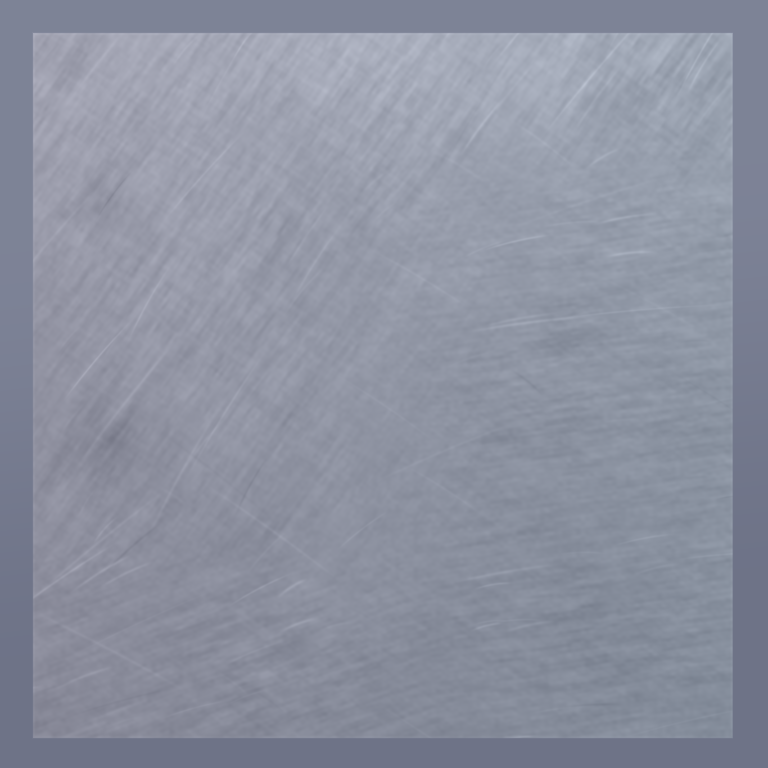
A Shadertoy shader for this texture:

```glsl
// Worn brushed steel panel with fine scratches, set in a plain blue-grey frame.

float hash(vec2 p) {
    vec3 q = fract(p.xyx * vec3(0.1031, 0.1030, 0.0973));
    q += dot(q, q.yzx + 33.33);
    return fract((q.x + q.y) * q.z);
}

float noise(vec2 p) {
    vec2 i = floor(p), f = fract(p);
    f = f * f * (3.0 - 2.0 * f);
    return mix(mix(hash(i), hash(i + vec2(1, 0)), f.x),
               mix(hash(i + vec2(0, 1)), hash(i + vec2(1, 1)), f.x), f.y);
}

// Soft cloudy noise centred on zero
float clouds(vec2 p) {
    float sum = 0.0, amp = 0.5;
    for (int i = 0; i < 4; i++) {
        sum += amp * (noise(p) - 0.5);
        p = mat2(1.6, 1.2, -1.2, 1.6) * p + 17.3;
        amp *= 0.55;
    }
    return sum;
}

// Streaks drawn out along one angle, in three widths
float brushed(vec2 p, float angle) {
    float c = cos(angle), s = sin(angle);
    vec2 q = vec2(c * p.x + s * p.y, c * p.y - s * p.x) + 4.0;
    q.y += 0.006 * noise(q * 7.0);
    return 0.45 * noise(q * vec2(11.0, 75.0))
         + 0.60 * noise(q * vec2(24.0, 160.0) + 31.0)
         + 0.45 * noise(q * vec2(60.0, 240.0) + 67.0) - 0.75;
}

// Local brushing direction: steep at left and top, nearly level at right
float grainAngle(vec2 p) {
    float level = smoothstep(0.35, 0.75, p.x) * (1.0 - smoothstep(0.68, 0.88, p.y));
    float low = 1.0 - smoothstep(0.18, 0.36, p.y);
    return mix(mix(0.95, 0.35, low), 0.13, level);
}

// Sum of thin tapered scratches, mostly bright
float scratches(vec2 p, float pixel) {
    float sum = 0.0;
    for (int i = 0; i < 130; i++) {
        float id = float(i);
        vec2 centre = vec2(hash(vec2(id, 1.7)), hash(vec2(id, 8.3)));
        float angle = grainAngle(centre) + 0.24 * (hash(vec2(id, 4.1)) - 0.5);
        if (hash(vec2(id, 6.9)) < 0.13) angle = -0.72 + 0.3 * hash(vec2(id, 2.2));
        float halfLength = mix(0.025, 0.13, pow(hash(vec2(id, 12.6)), 2.0));
        float width = mix(0.0009, 0.0019, hash(vec2(id, 15.4))) + 0.3 * pixel;
        vec2 dir = vec2(cos(angle), sin(angle)), d = p - centre;
        float along = dot(d, dir) / halfLength;
        float across = dot(d, vec2(-dir.y, dir.x)) + 0.003 * along * along;
        float taper = 1.0 - smoothstep(0.3, 1.0, abs(along));
        float strength = mix(0.25, 1.0, pow(hash(vec2(id, 19.8)), 2.0));
        if (hash(vec2(id, 23.5)) < 0.2) strength *= -0.7;
        sum += strength * taper * exp(-across * across / (width * width));
    }
    return sum;
}

float stain(vec2 p, vec2 centre, vec2 size) {
    vec2 d = (p - centre) / size;
    return exp(-dot(d, d));
}

void mainImage(out vec4 fragColor, in vec2 fragCoord) {
    vec2 uv = fragCoord / iResolution.xy;
    float pixel = 1.0 / min(iResolution.x, iResolution.y);

    // Frame, darker towards the lower right
    float frameShade = smoothstep(0.15, 0.75, uv.y + 0.12 * (0.5 - uv.x));
    vec3 frame = mix(vec3(0.430, 0.450, 0.530), vec3(0.490, 0.512, 0.590), frameShade);

    // Broad light and patches
    float tone = 0.523 + 0.06 * uv.y + 0.055 * uv.y * uv.y;
    tone += 0.055 * clouds(uv * 4.0 + 3.0);
    tone += 0.028 * stain(uv, vec2(0.58, 0.90), vec2(0.25, 0.09));
    tone -= 0.050 * stain(uv, vec2(0.15, 0.42), vec2(0.07, 0.05));
    tone -= 0.035 * stain(uv, vec2(0.13, 0.73), vec2(0.05, 0.035));

    // Brushed grain, blended between fixed directions
    float level = smoothstep(0.35, 0.75, uv.x + 0.15 * clouds(uv * 5.0))
                * (1.0 - smoothstep(0.68, 0.88, uv.y));
    float low = 1.0 - smoothstep(0.18, 0.36, uv.y);
    float steep = mix(brushed(uv, 0.95), brushed(uv, 0.35), low);
    float grain = mix(steep, brushed(uv, 0.13), level);
    float crossGrain = brushed(uv + 2.0, -0.6);
    float roughness = 0.8 + 0.4 * smoothstep(0.6, 1.0, uv.y) + clouds(uv * 6.0 + 9.0);
    tone += roughness * (0.068 * grain + 0.026 * crossGrain);
    tone += 0.020 * (noise(uv * 170.0) - 0.5);
    tone += 0.060 * scratches(uv, pixel);

    // Steel tint, cooler to the right
    vec3 steel = tone + vec3(0.0, 0.018, 0.075);
    steel += (uv.x - 0.45) * vec3(-0.022, 0.010, 0.006);

    // Panel edge with a thin pale rim
    vec2 box = abs(uv - vec2(0.4985, 0.498)) - vec2(0.4555, 0.459);
    float edge = max(box.x, box.y);
    steel += 0.025 * smoothstep(-0.004, 0.0, edge);
    float inside = 1.0 - smoothstep(-0.0012, 0.0012, edge);
    fragColor = vec4(mix(frame, steel, inside), 1.0);
}
```
